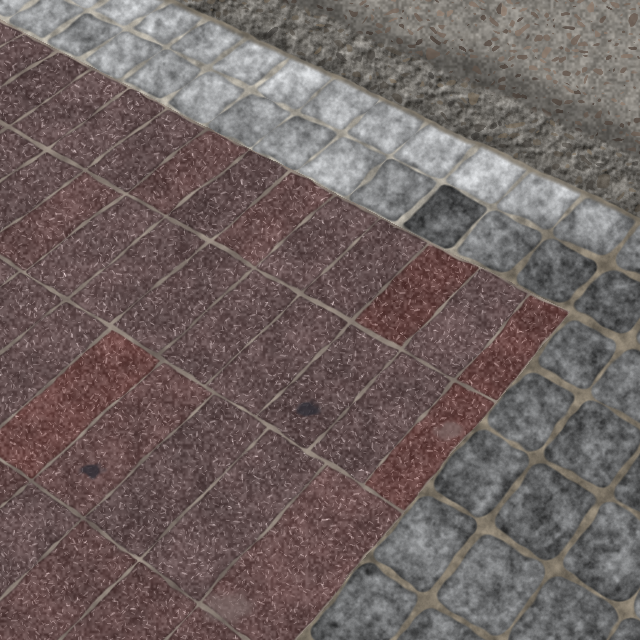
A Shadertoy shader for this texture:

```glsl
// Red brick paving edged with grey cobbles beside a rough concrete kerb, in perspective
#define BORDER 1.12        // right end of the bricks
#define KERB_FOOT -0.575   // foot of the kerb face
#define KERB_EDGE -0.88    // top of the kerb face
#define COBBLE 0.184       // cobble pitch along the gutter
#define BRICK 0.1667       // brick pitch along a course
#define WOBBLE 0.005       // unevenness of the joints
#define BRICK_COL vec3(0.37, 0.298, 0.298)
#define RED_COL vec3(0.39, 0.265, 0.255)
#define SAND_COL vec3(0.5, 0.465, 0.41)
#define KERB_COL vec3(0.53, 0.515, 0.49)

float hash(vec2 p) {
  vec3 q = fract(p.xyx * 0.1031);
  q += dot(q, q.yzx + 33.33);
  return fract((q.x + q.y) * q.z);
}

float noise(vec2 p) {
  vec2 i = floor(p), f = fract(p);
  f = f * f * (3.0 - 2.0 * f);
  return mix(mix(hash(i), hash(i + vec2(1, 0)), f.x),
             mix(hash(i + vec2(0, 1)), hash(i + 1.0), f.x), f.y);
}

float fbm(vec2 p) {
  float sum = 0.0, amp = 0.5;
  for (int i = 0; i < 5; i++) {
    sum += amp * noise(p);
    p = mat2(1.6, 1.2, -1.2, 1.6) * p + 7.3;
    amp *= 0.5;
  }
  return sum;
}

// Canvas to ground plane: x along the courses, y across them
vec2 ground(vec2 p) {
  mat3 view = mat3(0.3473, 0.1753, -0.1118,
                   -0.298, 0.1823, -0.1118,
                   0.3906, 0.2318, 1.0);
  vec3 g = inverse(view) * vec3(p, 1.0);
  return g.xy / g.z;
}

// Rounded stone between two ground corners, distance in canvas units
float stone(vec2 g, vec2 lo, vec2 hi, vec2 scale, vec2 gap, float r) {
  vec2 d = (abs(g - 0.5 * (lo + hi)) - 0.5 * (hi - lo)) * scale + gap + r;
  return length(max(d, 0.0)) + min(max(d.x, d.y), 0.0) - r;
}

// Short pale scratches at random angles
float scratches(vec2 p, float px) {
  float sum = 0.0;
  for (float i = 0.0; i < 4.0; i++) {
    p = mat2(0.8, 0.6, -0.6, 0.8) * p + 3.7;
    vec2 q = p * (62.0 + 17.0 * i), id = floor(q);
    float a = 6.28 * hash(id + 5.1), h = hash(id + 9.4);
    vec2 f = fract(q) - 0.3 - 0.4 * vec2(hash(id), hash(id + 2.7));
    vec2 dir = vec2(cos(a), sin(a));
    f -= dir * clamp(dot(f, dir), -0.22 * h, 0.22 * h);
    sum += h * h * smoothstep(0.09 + px * 60.0, 0.02, length(f));
  }
  return sum;
}

// Pebbles: x is coverage, y a random tone
vec2 pebbles(vec2 q) {
  q += 1.2 * vec2(noise(q * 0.7), noise(q * 0.7 + 9.0));
  vec2 id = floor(q), f = fract(q) - 0.25;
  f -= 0.5 * vec2(hash(id), hash(id + 4.2));
  float d = length(f * vec2(0.8, 1.25)) + 0.2 * (noise(q * 4.0) - 0.5);
  return vec2(smoothstep(0.06, -0.04, d - 0.34 * hash(id + 8.8)), hash(id + 1.9));
}

float smudge(vec2 p, vec2 c, float r) {
  float d = length((p - c) * vec2(0.8, 1.2)) + 0.012 * (noise(p * 90.0) - 0.5);
  return smoothstep(r, r * 0.4, d);
}

vec3 bricks(vec2 p, vec2 g, vec2 scale, float px) {
  float lower = step(1.0, g.y), last = 6.0 - lower;
  vec2 course = g.y < 0.485 ? vec2(0, 0.485) : g.y < 1.0 ? vec2(0.485, 1)
    : g.y < 1.6 ? vec2(1, 1.6) : vec2(1.6, 2.3);
  float pitch = BRICK * (1.0 + 0.07 * lower);
  float k = min(floor(g.x / pitch), last);
  float right = k == last ? BORDER : (k + 1.0) * pitch;
  float d = stone(g, vec2(k * pitch, course.x), vec2(right, course.y),
                  scale, vec2(0.0016, 0.0028), 0.003);
  d += 0.004 * (noise(p * 60.0) - 0.5);
  vec2 id = vec2(k + 40.0, course.x * 10.0);
  float red = max(0.4 * step(0.8, hash(id)), step(5.5, k));
  if (k == 4.0 && course.x == 0.0 || k == 1.0 && course.x == 1.0) red = 1.0;
  vec3 col = mix(BRICK_COL, RED_COL, red) * (0.96 + 0.1 * hash(id + 3.0));
  col *= 0.82 + 0.36 * fbm(p * 28.0);
  col += 0.17 * (noise(p * 240.0) - 0.5) + 0.2 * scratches(p, px);
  float stain = max(smudge(p, vec2(0.479, 0.638), 0.017), smudge(p, vec2(0.147, 0.736), 0.018));
  float chip = max(smudge(p, vec2(0.7, 0.673), 0.02), smudge(p, vec2(0.355, 0.95), 0.04));
  col = mix(col, vec3(0.17, 0.17, 0.2), 0.75 * stain);
  col = mix(col, vec3(0.5, 0.44, 0.43), 0.6 * chip);
  vec3 joint = mix(vec3(0.36, 0.32, 0.3), vec3(0.72, 0.67, 0.62), fbm(p * 40.0));
  col *= 1.0 - 0.15 * smoothstep(-0.005, 0.0, d);
  return mix(col, joint, smoothstep(-0.001 - px, 0.001 + px, d));
}

vec3 cobbles(vec2 p, vec2 g, vec2 scale, float px) {
  float side = step(0.0, g.y), dark = smoothstep(0.6, 1.1, g.x + 0.4 * g.y + 0.1);
  vec2 pitch = vec2(COBBLE, 0.288 + 0.015 * side), shift = vec2(0, 0.02 * side);
  vec2 id = floor((g + shift) / pitch), lo = id * pitch - shift, hi = lo + pitch;
  if (side > 0.5) lo = max(lo, vec2(BORDER, 0));
  float d = stone(g, lo, hi, scale, vec2(mix(0.002, 0.0045, dark)), mix(0.007, 0.017, dark));
  d += 0.008 * (noise(p * 38.0) - 0.5);
  float tone = mix(0.68, 0.415, dark) + 0.1 * (hash(id + 50.0) - 0.5);
  tone -= 0.08 * (1.0 - side) * step(-0.288, g.y);
  if (id == vec2(3, -1)) tone = 0.35;
  tone += 0.3 * fbm(p * 26.0 + id * 3.0) + 0.45 * fbm(p * 85.0) - 0.36;
  tone += 0.09 * (noise(p * 230.0) - 0.5);
  tone *= 1.0 - 0.2 * smoothstep(-0.01, 0.0, d);
  vec3 joint = mix(vec3(0.65, 0.63, 0.59), SAND_COL, dark) * (0.6 + 0.8 * fbm(p * 70.0));
  return mix(tone * vec3(0.99, 1, 1.01), joint, smoothstep(-0.0015 - px, 0.0015 + px, d));
}

vec3 kerb(vec2 p, vec2 g) {
  // Top with brown aggregate, stained near its edge
  float grit = noise(p * 240.0) - 0.5;
  vec3 top = KERB_COL * (0.8 + 0.4 * fbm(p * 70.0)) + 0.17 * grit;
  vec2 peb = pebbles(p * 62.0);
  top = mix(top, mix(vec3(0.3, 0.25, 0.22), vec3(0.58, 0.5, 0.44), peb.y), 0.75 * peb.x);
  top *= 1.0 - 0.32 * smoothstep(-1.12, KERB_EDGE, g.y + 0.2 * (fbm(p * 8.0) - 0.5));
  // Pitted front face
  float rough = fbm(p * 75.0), relief = rough - fbm(p * 75.0 + vec2(0.2, 0.3));
  vec3 front = KERB_COL * (0.53 + 0.57 * rough) + 0.5 * relief + 0.12 * grit;
  peb = pebbles(p * 52.0 + 13.0);
  front = mix(front, mix(vec3(0.22, 0.21, 0.2), vec3(0.5, 0.44, 0.36), peb.y), 0.6 * peb.x);
  front *= 1.0 - 0.2 * smoothstep(-0.68, KERB_FOOT, g.y);
  float edge = g.y - KERB_EDGE + 0.05 * (fbm(p * 25.0) - 0.5);
  return mix(top, front, smoothstep(-0.025, 0.025, edge));
}

void mainImage(out vec4 fragColor, in vec2 fragCoord) {
  float px = 0.5 / iResolution.y;
  vec2 p = vec2(fragCoord.x, iResolution.y - fragCoord.y) / iResolution.y;
  vec2 flatG = ground(p), dx = dFdx(flatG), dy = dFdy(flatG);
  vec2 scale = 2.0 * px / sqrt(dx * dx + dy * dy);
  vec2 warp = vec2(noise(p * 17.0), noise(p * 17.0 + 40.0)) - 0.5;
  vec2 g = ground(p + WOBBLE * warp);
  vec3 col = g.y > 0.0 && g.x < BORDER ? bricks(p, g, scale, px) : cobbles(p, g, scale, px);
  // Sand line along the kerb foot
  float foot = (g.y - KERB_FOOT) * scale.y + 0.008 * (fbm(p * 30.0) - 0.5);
  col = mix(col, SAND_COL * (0.65 + 0.6 * fbm(p * 55.0)), 0.8 * smoothstep(0.011, 0.003, foot));
  col = mix(col, kerb(p, g), smoothstep(0.001 + px, -0.001 - px, foot));
  fragColor = vec4(clamp(col, 0.0, 1.0), 1);
}
```
